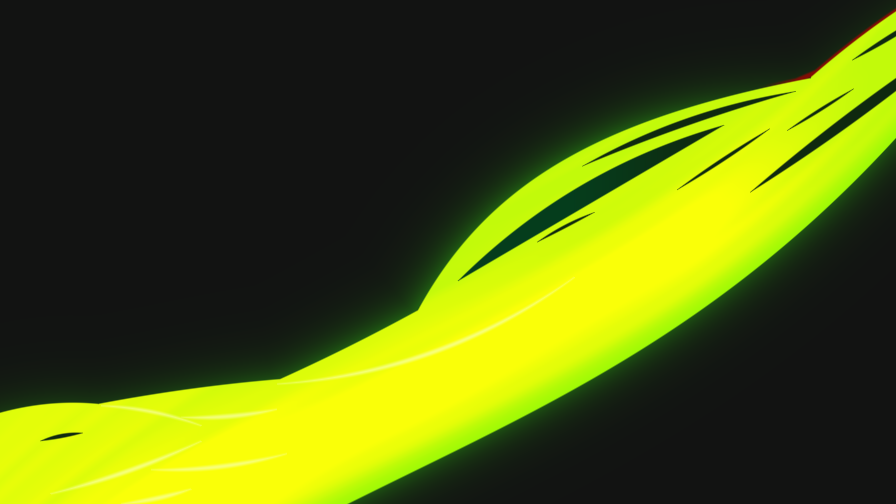
Give the GLSL for this background, as a WebGL 2 fragment shader.

```glsl
#version 300 es
precision highp float;
// Glowing yellow-lime ribbon of fibres sweeping upward across a dark field.
uniform vec2 u_resolution;
out vec4 outColor;

const vec3 NIGHT = vec3(0.07, 0.075, 0.07);
const vec3 LIME = vec3(0.76, 0.98, 0.04);
const vec3 EDGE_GREEN = vec3(0.62, 0.98, 0.02);
const vec3 YELLOW = vec3(0.98, 1.0, 0.03);
const vec3 PALE = vec3(0.97, 1.0, 0.62);
const vec3 GAP_GREEN = vec3(0.02, 0.24, 0.11);
const vec3 GAP_DARK = vec3(0.06, 0.16, 0.06);
const vec3 HALO = vec3(0.05, 0.28, 0.0);
const vec3 RED_RIM = vec3(0.5, 0.05, 0.02);

float hash(vec2 p) {
  return fract(sin(dot(p, vec2(127.1, 311.7))) * 43758.5);
}

float noise(vec2 p) {
  vec2 i = floor(p), f = fract(p);
  f = f * f * (3.0 - 2.0 * f);
  vec2 e = vec2(0.0, 1.0);
  return mix(mix(hash(i), hash(i + e.yx), f.x),
             mix(hash(i + e.xy), hash(i + e.yy), f.x), f.y);
}

// Height rising from a start value by a slope and a bend.
float arc(float d, float start, float slope, float bend) {
  return start + d * (slope + d * bend);
}

// Upper outline: two low humps, a shoulder, the big loop, the far tip.
float upperEdge(float x) {
  if (x < 0.197) return arc(x - 0.145, 0.201, 0.0, -0.95);
  if (x < 0.556) return arc(x - 0.197, 0.199, 0.19, -0.15);
  if (x < 0.829) return arc(x - 0.556, 0.248, 0.45, 0.18);
  float d = x - 0.829;
  if (x < 1.609) return 0.384 + d / (0.545 + 1.47 * d);
  return arc(x - 1.609, 0.847, 0.87, -0.57);
}

float lowerEdge(float x) {
  float d = x - 0.69;
  return d * (0.5 - 0.082 * d + 0.217 * d * d);
}

float segment(vec2 p, vec2 a, vec2 b) {
  vec2 ap = p - a, ab = b - a;
  return length(ap - ab * clamp(dot(ap, ab) / dot(ab, ab), 0.0, 1.0));
}

// Coverage of a bowed, tapered sliver running from a to b.
float sliver(vec2 p, vec2 a, vec2 b, float bow, float halfWidth, float blur) {
  vec2 ab = b - a, q = p - a;
  float len = length(ab), t = dot(q, ab) / (len * len);
  float side = (ab.x * q.y - ab.y * q.x) / len;
  float taper = 4.0 * t * (1.0 - t);
  float d = abs(side - bow * taper) - halfWidth * taper;
  return smoothstep(blur, -blur, d) * step(0.0, t) * step(t, 1.0);
}

// Shortest distances to the upper (x) and lower (y) outlines.
vec2 outlineDistance(vec2 p) {
  vec2 nearest = vec2(9.0);
  const float STRIDE = 0.04;
  for (int i = 0; i < 50; i++) {
    float x0 = float(i) * STRIDE - 0.1, x1 = x0 + STRIDE;
    nearest.x = min(nearest.x, segment(p, vec2(x0, upperEdge(x0)), vec2(x1, upperEdge(x1))));
    nearest.y = min(nearest.y, segment(p, vec2(x0, lowerEdge(x0)), vec2(x1, lowerEdge(x1))));
  }
  return nearest;
}

vec3 ribbonColor(vec2 p, float depth) {
  float fibres = noise(vec2(p.x * 2.5, depth * 38.0)) - 0.5;
  float core = exp(-pow((depth - 0.165) / 0.12, 2.0)) * smoothstep(1.8, 1.35, p.x);
  float leftWarmth = 0.55 * smoothstep(0.75, 0.2, p.x);
  float warmth = clamp(1.25 * core + leftWarmth + 0.35 * fibres, 0.0, 1.0);
  vec3 color = mix(LIME, YELLOW, warmth);
  return mix(EDGE_GREEN, color, smoothstep(-0.01, 0.07, depth));
}

void main() {
  vec2 p = gl_FragCoord.xy / u_resolution.y;
  float px = 1.0 / u_resolution.y;
  float top = upperEdge(p.x), depth = p.y - lowerEdge(p.x);

  // Dark field, halo and the thin red rim near the tip
  vec2 rim = outlineDistance(p);
  float upperFade = mix(0.5, 1.0, smoothstep(0.2, 0.8, p.x)) * (1.0 - 0.7 * smoothstep(1.2, 1.65, p.x));
  float halo = max(exp(-rim.x / 0.038) * upperFade, 0.85 * exp(-rim.y / 0.035));
  vec3 color = NIGHT + HALO * halo;
  color = mix(color, RED_RIM, smoothstep(0.008, 0.002, rim.x) * smoothstep(1.5, 1.6, p.x));

  // Ribbon body with pale highlights
  vec3 body = ribbonColor(p, depth);
  float soft = 0.004;
  float shine = sliver(p, vec2(0.55, 0.238), vec2(1.14, 0.45), -0.045, 0.004, soft);
  shine = max(shine, sliver(p, vec2(0.36, 0.172), vec2(0.55, 0.188), -0.006, 0.004, soft));
  shine = max(shine, sliver(p, vec2(0.3, 0.068), vec2(0.57, 0.1), -0.01, 0.004, soft));
  shine = max(shine, sliver(p, vec2(0.1, 0.02), vec2(0.4, 0.125), -0.008, 0.004, soft));
  shine = max(shine, sliver(p, vec2(0.2, 0.195), vec2(0.4, 0.155), 0.008, 0.003, soft));
  shine = max(shine, sliver(p, vec2(0.24, 0.0), vec2(0.38, 0.03), -0.004, 0.004, soft));
  body = mix(body, PALE, 0.75 * shine);

  // Open gaps between the fibres
  float gap = sliver(p, vec2(0.908, 0.442), vec2(1.437, 0.752), 0.02, 0.02, px);
  body = mix(body, mix(GAP_GREEN, GAP_DARK, smoothstep(1.1, 1.45, p.x)), gap);
  float slit = sliver(p, vec2(1.155, 0.67), vec2(1.58, 0.819), 0.014, 0.007, px);
  slit = max(slit, sliver(p, vec2(1.065, 0.519), vec2(1.18, 0.579), 0.002, 0.003, px));
  slit = max(slit, sliver(p, vec2(1.343, 0.623), vec2(1.528, 0.745), 0.0, 0.0035, px));
  slit = max(slit, sliver(p, vec2(1.488, 0.618), vec2(1.95, 0.96), 0.0, 0.011, px));
  slit = max(slit, sliver(p, vec2(1.562, 0.741), vec2(1.694, 0.824), 0.0, 0.003, px));
  slit = max(slit, sliver(p, vec2(1.69, 0.88), vec2(1.87, 0.99), 0.0, 0.005, px));
  slit = max(slit, sliver(p, vec2(0.08, 0.125), vec2(0.165, 0.141), 0.002, 0.004, px));
  body = mix(body, GAP_DARK, slit);

  float slope = (upperEdge(p.x + px) - upperEdge(p.x - px)) / (2.0 * px);
  float inside = smoothstep(-px, px, (top - p.y) / sqrt(1.0 + slope * slope));
  inside *= smoothstep(-px, px, depth * 0.82);
  outColor = vec4(mix(color, body, inside), 1.0);
}
```
